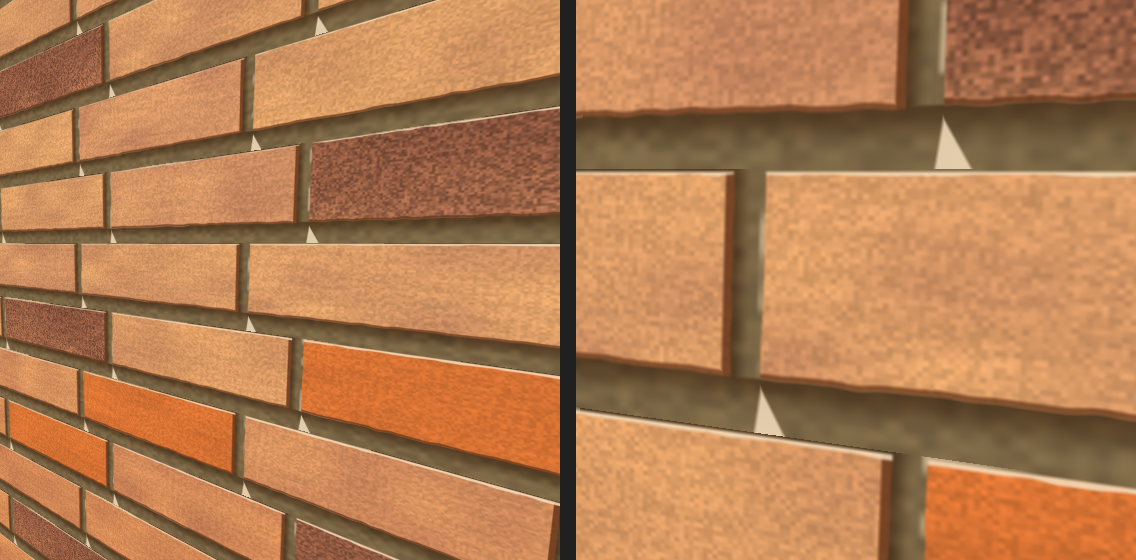
Left: the whole. Right: its middle third, enlarged.
Give the GLSL for this texture, as a three.js fragment shader.

```glsl
// Sunlit brick wall in quarter bond, seen at a slant and receding to the left.
#define BRICK_HEIGHT 0.79
#define JOINT_WIDTH 0.046
#define BOND_SHIFT 0.23
#define HORIZON 0.434
#define EDGE_SOFT 0.0016
#define GRAIN 0.17

varying vec2 vUv;

const vec3 TAN = vec3(0.86, 0.62, 0.40);
const vec3 ROSE = vec3(0.79, 0.53, 0.38);
const vec3 ORANGE = vec3(0.84, 0.43, 0.18);
const vec3 BURNT = vec3(0.54, 0.33, 0.24);
const vec3 MORTAR = vec3(0.48, 0.40, 0.27);
const vec3 SHADE = vec3(0.33, 0.24, 0.14);
const vec3 EDGE_DARK = vec3(0.40, 0.21, 0.10);
const vec3 CREAM = vec3(0.96, 0.87, 0.74);

float hash(vec2 p) {
  return fract(sin(dot(p, vec2(127.1, 311.7))) * 43758.5453);
}

float noise(vec2 p) {
  vec2 i = floor(p), f = fract(p);
  f = f * f * (3.0 - 2.0 * f);
  return mix(mix(hash(i), hash(i + vec2(1.0, 0.0)), f.x),
             mix(hash(i + vec2(0.0, 1.0)), hash(i + vec2(1.0, 1.0)), f.x), f.y);
}

// Fired clay: a tone per brick, soft clouds, long streaks and fine grain
vec3 clay(vec2 id, vec2 wall, vec2 f) {
  float tone = hash(id + 3.7);
  float drift = mod(id.x + id.y, 4.0);
  float oddCourse = mod(id.y, 2.0);
  float burnt = oddCourse * (1.0 - step(0.5, drift));
  float glow = smoothstep(0.0, 1.0, id.y) * (1.0 - step(0.5, abs(drift - 2.0)));
  float cloud = noise(wall * vec2(5.0, 3.0) + tone * 20.0);
  float streak = noise(wall * vec2(9.0, 34.0));
  float grain = noise(wall * vec2(130.0, 52.0)) - 0.5;

  vec3 col = mix(ROSE, TAN, clamp(0.75 * tone + 0.7 * cloud - 0.1, 0.0, 1.0));
  col = mix(col, ORANGE, 0.9 * glow + 0.25 * smoothstep(0.0, 4.0, id.y) * (1.0 - glow));
  col = mix(col, BURNT, burnt * (0.95 - 0.35 * cloud * f.y));
  col *= 0.96 + 0.08 * cloud + 0.07 * (streak - 0.5);
  return col * (1.0 + GRAIN * grain * (1.0 + 1.8 * burnt));
}

void main() {
  // Perspective from canvas to wall: x in brick lengths, y in courses downward
  float drop = 1.0 - vUv.y - HORIZON;
  float scale = 0.0964 + 0.1445 * vUv.x - 0.02 * drop;
  vec2 wall = vec2(3.49 - (0.434 - 0.0644 * drop) / scale, drop / scale);
  vec2 soft = EDGE_SOFT * vec2(0.0627 / (scale * scale), 1.0 / scale);

  // Brick cell
  float course = floor(wall.y);
  float along = wall.x + BOND_SHIFT * (1.0 - mod(course, 2.0));
  vec2 id = vec2(floor(along), course);
  vec2 f = vec2(along, wall.y) - id;
  float fromJoint = fract(along + 0.5) - 0.5;
  float wobble = 0.014 * (noise(wall * vec2(28.0, 9.0)) - 0.5);
  float side = min(f.x, 1.0 - f.x) - 0.5 * JOINT_WIDTH + 0.2 * wobble;
  float under = BRICK_HEIGHT + wobble - f.y;
  float face = smoothstep(-soft.x, soft.x, side)
             * smoothstep(-soft.y, soft.y, under)
             * smoothstep(0.0, 2.0 * soft.y, f.y);

  // Recessed mortar, shaded below and to the right of each brick
  float inBed = smoothstep(-soft.y, soft.y, -under);
  float bedLight = smoothstep(0.0, 0.15, -under);
  float jointLight = smoothstep(-0.5, 0.15, fromJoint / JOINT_WIDTH);
  vec3 mortar = mix(SHADE, MORTAR, mix(jointLight, bedLight, inBed));
  mortar *= 0.90 + 0.20 * noise(wall * vec2(45.0, 22.0));

  // Sunlight through the joints: a sliver on the side, a wedge at the foot
  float sliver = smoothstep(0.25, 0.45, fromJoint / JOINT_WIDTH) * (1.0 - inBed);
  sliver *= smoothstep(0.45, 0.8, noise(wall * vec2(3.0, 8.0)));
  float spread = 1.0 - (1.0 - f.y) / 0.17;
  float wedge = abs(fromJoint - 0.024 - 0.014 * spread) - 0.022 * spread;
  wedge = (1.0 - smoothstep(-soft.x, soft.x, wedge)) * inBed;
  mortar = mix(mortar, CREAM, max(0.5 * sliver, 0.85 * wedge));

  // Brick face with dark lower and right edges and a bright upper edge
  vec3 brick = clay(id, wall, f);
  float lowEdge = 1.0 - smoothstep(0.012, 0.012 + 2.0 * soft.y, under);
  float endEdge = smoothstep(-soft.x, soft.x, f.x - 1.0 + 0.5 * JOINT_WIDTH + 0.013);
  brick = mix(brick, EDGE_DARK, max(0.75 * lowEdge, 0.85 * endEdge));
  float rim = 0.018 + 0.014 * smoothstep(-1.0, 2.0, course) + 0.8 * wobble;
  float topEdge = 1.0 - smoothstep(rim - soft.y, rim + soft.y, f.y);
  brick = mix(brick, CREAM, 0.85 * topEdge);

  gl_FragColor = vec4(mix(mortar, brick, face), 1.0);
}
```
